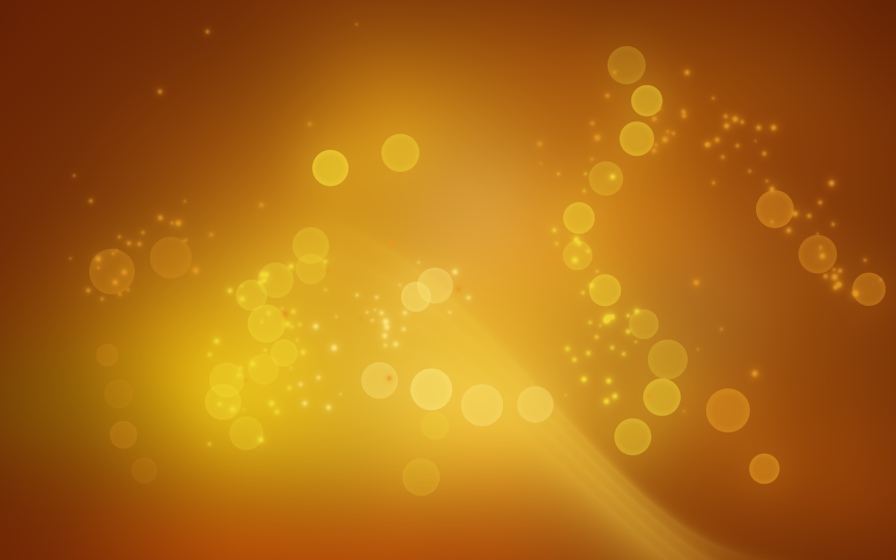
This background is drawn by a WebGL 2 fragment shader. Its source:

```glsl
#version 300 es
precision highp float;
// Golden bokeh backdrop: soft elliptical glows over dark amber, a folded veil of light,
// then wavy chains of translucent discs and trails of sparks placed by hashed formulas.
uniform vec2 u_resolution;
out vec4 fragColor;
const float TAU = 6.28318;
const vec3 UMBER = vec3(0.36, 0.10, 0.01);
const vec3 AMBER = vec3(0.78, 0.46, 0.07);
const vec3 ORANGE = vec3(0.90, 0.60, 0.12);
const vec3 YELLOW = vec3(0.95, 0.86, 0.20);
const vec3 CREAM = vec3(0.98, 0.90, 0.48);

vec2 hash2(vec2 p) {
  vec3 q = fract(vec3(p.xyx) * vec3(0.1031, 0.1030, 0.0973));
  q += dot(q, q.yzx + 33.33);
  return fract((q.xx + q.yz) * q.zy);
}
float cornerSlope(vec2 cell, vec2 f, vec2 corner) {
  return dot(hash2(cell + corner) * 2.0 - 1.0, f - corner);
}
float gradientNoise(vec2 p) {
  vec2 i = floor(p), f = fract(p);
  vec2 u = f * f * (3.0 - 2.0 * f);
  float low = mix(cornerSlope(i, f, vec2(0, 0)), cornerSlope(i, f, vec2(1, 0)), u.x);
  float high = mix(cornerSlope(i, f, vec2(0, 1)), cornerSlope(i, f, vec2(1, 1)), u.x);
  return mix(low, high, u.y);
}

void glow(inout vec3 col, vec2 p, vec2 centre, vec2 radii, vec3 tint, float strength) {
  vec2 q = (p - centre) / radii;
  col = mix(col, tint, strength * exp(-dot(q, q)));
}
vec3 background(vec2 p) {
  vec3 c = UMBER;
  glow(c, p, vec2(0.86, 0.48), vec2(0.70, 0.50), AMBER, 0.97);
  glow(c, p, vec2(0.58, 0.0), vec2(0.45, 0.16), vec3(0.76, 0.27, 0.02), 0.7);
  glow(c, p, vec2(0.07, 0.29), vec2(0.20, 0.13), vec3(0.46, 0.32, 0.01), 0.45);
  glow(c, p, vec2(1.25, 0.80), vec2(0.26, 0.15), vec3(0.72, 0.37, 0.04), 0.45);
  glow(c, p, vec2(1.42, 0.20), vec2(0.30, 0.20), vec3(0.64, 0.30, 0.03), 0.5);
  glow(c, p, vec2(1.42, 0.64), vec2(0.14, 0.13), vec3(0.50, 0.19, 0.03), 0.45);
  glow(c, p, vec2(1.02, 0.50), vec2(0.22, 0.26), vec3(0.87, 0.58, 0.11), 0.55);
  glow(c, p, vec2(0.48, 0.32), vec2(0.30, 0.21), vec3(0.88, 0.74, 0.03), 0.9);
  glow(c, p, vec2(0.66, 0.50), vec2(0.28, 0.16), vec3(0.88, 0.66, 0.15), 0.6);
  glow(c, p, vec2(0.80, 0.31), vec2(0.32, 0.20), vec3(0.93, 0.75, 0.20), 0.85);
  glow(c, p, vec2(0.70, 0.72), vec2(0.20), vec3(0.88, 0.64, 0.09), 0.6);
  glow(c, p, vec2(0.84, 0.62), vec2(0.14), vec3(0.87, 0.65, 0.29), 0.6);
  glow(c, p, vec2(1.25, 0.45), vec2(0.13), vec3(0.68, 0.43, 0.17), 0.4);
  return c * (1.0 + 0.10 * gradientNoise(p * 4.0));
}

// Folded light: each strand is sharp above and fades slowly below.
vec3 veil(vec3 col, vec2 p) {
  float span = smoothstep(0.48, 0.90, p.x) * (1.0 - smoothstep(1.05, 1.50, p.x));
  for (int i = 0; i < 4; i++) {
    float k = float(i);
    float crest = 0.6 * (1.0 - smoothstep(0.55, 1.38 + 0.05 * k, p.x)) - 0.055 * k;
    float d = (p.y - crest) * 0.75;
    float light = exp(-abs(d) / (d > 0.0 ? 0.010 : 0.055));
    col = mix(col, vec3(0.94, 0.78, 0.24), light * span * (0.40 - 0.06 * k));
  }
  return col;
}

// Discs from a to b, swinging sideways by wave.x over wave.y cycles.
void discs(inout vec3 col, vec2 p, vec2 a, vec2 b, vec2 wave, int count,
           float radius, vec3 tint, float alpha, float pixel) {
  vec2 side = normalize(vec2(a.y - b.y, b.x - a.x));
  for (int i = 0; i < count; i++) {
    float t = float(i) / float(count - 1);
    vec2 h = hash2(a * 91.0 + float(i) * 7.3);
    vec2 c = mix(a, b, t) + side * wave.x * sin(TAU * (wave.y * t + 0.1));
    float r = radius * mix(0.72, 1.1, h.x), d = length(p - c);
    float fill = 1.0 - smoothstep(r - pixel, r + pixel, d);
    float body = fill * (0.82 + 0.18 * smoothstep(0.6 * r, r, d));
    float halo = 0.22 * exp(-d * d / (4.0 * r * r));
    col = mix(col, tint, alpha * mix(0.5, 1.0, h.y) * max(body, halo));
  }
}

// Sparks spread loosely around the line from a to b.
void sparks(inout vec3 col, vec2 p, vec2 a, vec2 b, float spread, int count, vec3 tint) {
  float light = 0.0;
  for (int i = 0; i < count; i++) {
    vec2 h = hash2(b * 57.0 + float(i) * 3.7);
    vec2 g = hash2(a * 83.0 + float(i) * 5.1 + 40.0);
    vec2 offset = spread * sqrt(h.y) * vec2(cos(TAU * g.x), sin(TAU * g.x));
    float d = length(p - mix(a, b, h.x) - offset) / mix(0.0025, 0.0055, g.y);
    light += (exp(-d * d) + 0.22 * exp(-d * d * 0.16)) * mix(0.3, 0.85, g.y);
  }
  col = mix(col, tint, min(light, 0.9));
}

void main() {
  vec2 p = gl_FragCoord.xy / u_resolution.y;
  p.x += 0.8 - 0.5 * u_resolution.x / u_resolution.y;
  float px = 1.0 / u_resolution.y;
  vec3 col = veil(background(p), p);
  // Disc chains: right column, left cluster, lower centre, then small groups.
  discs(col, p, vec2(1.075, 0.88), vec2(1.13, 0.22), vec2(0.075, 1.4), 11, 0.034, YELLOW, 0.6, px);
  discs(col, p, vec2(0.53, 0.57), vec2(0.415, 0.235), vec2(0.045, 2), 10, 0.034, YELLOW, 0.5, px);
  discs(col, p, vec2(0.677, 0.315), vec2(0.955, 0.272), vec2(0.01, 1), 4, 0.035, CREAM, 0.7, px);
  discs(col, p, vec2(0.59, 0.70), vec2(0.715, 0.727), vec2(0), 2, 0.037, YELLOW, 0.9, px);
  discs(col, p, vec2(0.743, 0.47), vec2(0.777, 0.49), vec2(0), 2, 0.034, CREAM, 0.7, px);
  discs(col, p, vec2(1.38, 0.622), vec2(1.548, 0.479), vec2(0.01, 1), 3, 0.035, ORANGE, 0.7, px);
  discs(col, p, vec2(0.305, 0.54), vec2(0.20, 0.515), vec2(0), 2, 0.039, ORANGE, 0.6, px);
  discs(col, p, vec2(1.30, 0.267), vec2(1.365, 0.163), vec2(0), 2, 0.037, ORANGE, 0.8, px);
  discs(col, p, vec2(0.186, 0.364), vec2(0.252, 0.158), vec2(0.01, 1), 4, 0.026, ORANGE, 0.3, px);
  discs(col, p, vec2(0.752, 0.148), vec2(0.777, 0.24), vec2(0), 2, 0.035, YELLOW, 0.3, px);
  // Spark trails around the chains, then a wide sparse scatter.
  sparks(col, p, vec2(1.06, 0.82), vec2(1.35, 0.72), 0.07, 30, ORANGE);
  sparks(col, p, vec2(1.07, 0.68), vec2(1.07, 0.32), 0.09, 34, YELLOW);
  sparks(col, p, vec2(0.50, 0.52), vec2(0.42, 0.25), 0.09, 34, YELLOW);
  sparks(col, p, vec2(0.16, 0.50), vec2(0.36, 0.58), 0.06, 22, ORANGE);
  sparks(col, p, vec2(0.55, 0.34), vec2(0.80, 0.49), 0.09, 26, CREAM);
  sparks(col, p, vec2(1.40, 0.63), vec2(1.54, 0.50), 0.06, 18, ORANGE);
  sparks(col, p, vec2(0.20, 0.60), vec2(1.50, 0.55), 0.40, 36, ORANGE);
  fragColor = vec4(clamp(col, 0.0, 1.0), 1.0);
}
```
